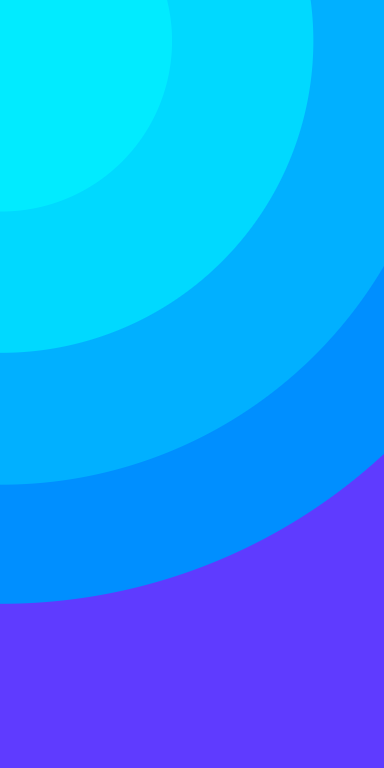
This background is drawn by a Shadertoy shader. Its source:

```glsl
// Flat concentric discs in cyan to blue, centred near the top left, over violet.

// Lengths are in units of the canvas height, origin at the lower left.
const vec2 CENTER = vec2(0.0020, 0.9466);
const int DISC_COUNT = 4;

// Discs run from the largest to the smallest.
const float DISC_RADII[DISC_COUNT] = float[](0.7328, 0.5777, 0.4060, 0.2220);
const vec3 DISC_COLORS[DISC_COUNT] = vec3[](
    vec3(0.000, 0.560, 1.0),
    vec3(0.005, 0.690, 1.0),
    vec3(0.000, 0.850, 1.0),
    vec3(0.005, 0.922, 1.0)
);
const vec3 VIOLET = vec3(0.372, 0.230, 1.0);

// Coverage of a disc with an edge one pixel wide.
float discMask(float centerDistance, float radius, float pixel) {
    return clamp(0.5 + (radius - centerDistance) / pixel, 0.0, 1.0);
}

void mainImage(out vec4 fragColor, in vec2 fragCoord) {
    float pixel = 1.0 / iResolution.y;
    float centerDistance = length(fragCoord * pixel - CENTER);

    // Stack the discs over the background.
    vec3 color = VIOLET;
    for (int i = 0; i < DISC_COUNT; i++) {
        color = mix(color, DISC_COLORS[i], discMask(centerDistance, DISC_RADII[i], pixel));
    }

    fragColor = vec4(color, 1.0);
}
```
